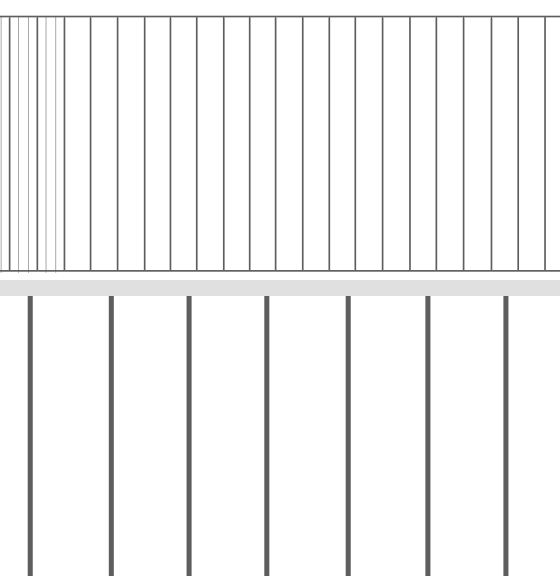
Top, the full canvas; bottom, a detail of the centre.
Write a WebGL 2 fragment shader that draws this pattern.

```glsl
#version 300 es
precision highp float;

uniform vec2 u_resolution;
out vec4 outColor;

// Lengths are fractions of the canvas height
const vec3 PAPER = vec3(1.0);
const vec3 POST_INK = vec3(0.37);
const vec3 FINE_INK = vec3(0.53);
const int POST_COUNT = 21;
const int FINE_BAYS = 2;
const float FIRST_POST = 0.0329;
const float PITCH = 0.0956;
const float POST_WIDTH = 0.006;
const float FINE_WIDTH = 0.0026;
const float RAIL_TOP = 0.941;
const float RAIL_BOTTOM = 0.0326;
const float FINE_BOTTOM = 0.026;
const float FINE_INSET = 0.32;
const float DRIFT = 0.0052;
const float JITTER = 0.0016;

// Exact overlap of a one-pixel box with the interval [lo, hi]
float cover(float x, float lo, float hi, float px) {
    return clamp((min(x + 0.5 * px, hi) - max(x - 0.5 * px, lo)) / px, 0.0, 1.0);
}

float stroke(float x, float center, float width, float px) {
    return cover(x, center - 0.5 * width, center + 0.5 * width, px);
}

// Even pitch with a slow drift and a quick, small irregularity
float postX(int index) {
    float k = float(index);
    return FIRST_POST + PITCH * k
         + DRIFT * sin(0.31416 * (k + 2.0))
         + JITTER * cos(1.904 * (k - 1.6));
}

void main() {
    vec2 p = gl_FragCoord.xy / u_resolution.y;
    float px = 1.0 / u_resolution.y;

    // Vertical posts, with two fine lines in each of the leftmost bays
    float posts = 0.0;
    float fine = 0.0;
    for (int i = -1; i < POST_COUNT; i++) {
        float left = postX(i);
        posts = max(posts, stroke(p.x, left, POST_WIDTH, px));
        if (i < FINE_BAYS) {
            float right = postX(i + 1);
            fine = max(fine, stroke(p.x, mix(left, right, FINE_INSET), FINE_WIDTH, px));
            fine = max(fine, stroke(p.x, mix(right, left, FINE_INSET), FINE_WIDTH, px));
        }
    }
    posts *= cover(p.y, RAIL_BOTTOM, RAIL_TOP, px);
    fine *= cover(p.y, FINE_BOTTOM, RAIL_TOP, px);

    // Horizontal rails across the full width
    float rails = max(stroke(p.y, RAIL_TOP, POST_WIDTH, px),
                      stroke(p.y, RAIL_BOTTOM, POST_WIDTH, px));

    vec3 color = mix(PAPER, FINE_INK, fine);
    color = mix(color, POST_INK, max(posts, rails));
    outColor = vec4(color, 1.0);
}
```
